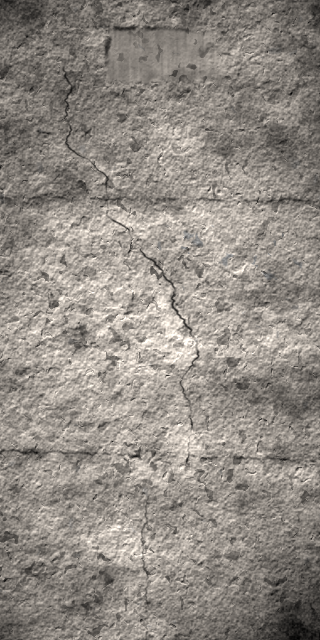
Reproduce this texture procedurally as a WebGL 2 fragment shader.

```glsl
#version 300 es
precision highp float;
// Weathered concrete wall under a soft pool of light: a height field of grains,
// lumps and pits is shaded from above left, then crossed by formwork joints,
// a wandering crack, a shallow recess, grey pebbles and pale mineral stains.

#define LIGHT_LEVEL 0.69
#define LIGHT_FALLOFF 0.32
#define RELIEF 1.75
#define RELIEF_STEP 0.004
#define CAVITY 0.42
#define GRAIN 0.21
#define PIT_DEPTH 0.24
#define STAIN 0.34
#define CRACK_WIDTH 0.0015
#define JOINT_WIDTH 0.0018
#define TINT vec3(1.035, 0.99, 0.94)

uniform vec2 u_resolution;
out vec4 fragColor;

float hash(vec2 p) {
    vec3 q = fract(vec3(p.xyx) * 0.1031);
    q += dot(q, q.yzx + 33.33);
    return fract((q.x + q.y) * q.z);
}

float noise(vec2 p) {
    vec2 i = floor(p), f = fract(p);
    f = f * f * (3.0 - 2.0 * f);
    return mix(mix(hash(i), hash(i + vec2(1, 0)), f.x),
               mix(hash(i + vec2(0, 1)), hash(i + vec2(1, 1)), f.x), f.y);
}

float fbm(vec2 p) {
    float sum = 0.0, amp = 0.5;
    for (int i = 0; i < 4; i++) {
        sum += amp * noise(p);
        p = mat2(1.6, 1.2, -1.2, 1.6) * p + 7.3;
        amp *= 0.5;
    }
    return sum;
}

// Scattered, rotated ovals: one per cell, present with the given chance
float ovals(vec2 p, float freq, float chance, float seed) {
    vec2 cell = floor(p * freq);
    float cover = 0.0;
    for (int j = -1; j <= 1; j++)
    for (int i = -1; i <= 1; i++) {
        vec2 id = cell + vec2(i, j);
        float pick = hash(id + seed);
        if (pick > chance) continue;
        vec2 jitter = vec2(hash(id + seed + 11.0), hash(id + seed + 23.0));
        float size = hash(id + seed + 37.0), turn = 6.283 * hash(id + seed + 51.0);
        vec2 d = mat2(cos(turn), -sin(turn), sin(turn), cos(turn)) * (p * freq - id - jitter);
        float radius = mix(0.12, 0.42, size * size);
        cover = max(cover, 1.0 - smoothstep(0.4, 1.0, length(d * vec2(1.0, 1.5)) / radius));
    }
    return cover;
}

// Ragged displacement at two scales
vec2 warp(vec2 p) {
    vec2 broad = vec2(noise(p * 38.0), noise(p * 38.0 + 17.0)) - 0.5;
    vec2 fine = vec2(noise(p * 95.0 + 5.0), noise(p * 95.0 + 31.0)) - 0.5;
    return p + 0.026 * broad + 0.013 * fine;
}

// Signed distance to the recess, with a slightly ragged outline
float recess(vec2 p) {
    vec2 d = abs(p - vec2(0.523, 1.828)) - vec2(0.175, 0.07);
    return length(max(d, 0.0)) + min(max(d.x, d.y), 0.0) - 0.012 + 0.022 * (fbm(p * 26.0) - 0.5);
}

float height(vec2 p) {
    vec2 w = warp(p);
    float rough = smoothstep(0.32, 0.6, fbm(p * 3.0 + 4.0));
    float h = mix(0.2, 0.6, rough) * noise(w * 24.0) + mix(0.22, 0.42, rough) * noise(w * 52.0 + 9.0);
    h += 0.24 * noise(p * 105.0) + 0.14 * noise(p * 190.0);
    h -= PIT_DEPTH * (ovals(w, 13.0, 0.36, 3.0) + 0.6 * ovals(w, 31.0, 0.25 + 0.25 * rough, 90.0));
    float inside = 1.0 - smoothstep(-0.012, 0.006, recess(p));
    return mix(h, 0.2 * h + 0.33, inside * (1.0 - smoothstep(0.6, 0.74, p.x)));
}

float fall(float top, float bottom, float y) { return 1.0 - smoothstep(bottom, top, y); }

// Horizontal position of the crack at height y
float crackX(float y) {
    float x = 0.21 + 0.13 * fall(1.56, 1.43, y) + 0.06 * fall(1.33, 1.27, y);
    x += 0.14 * fall(1.29, 1.08, y) + 0.07 * fall(1.08, 0.9, y) - 0.05 * fall(0.89, 0.8, y);
    x += 0.03 * fall(0.78, 0.73, y) - 0.14 * fall(0.54, 0.46, y);
    x += 0.024 * (noise(vec2(y * 22.0, 2.0)) - 0.5) + 0.011 * (noise(vec2(y * 70.0, 8.0)) - 0.5);
    return x + 0.005 * (noise(vec2(y * 150.0, 3.0)) - 0.5);
}

void main() {
    vec2 p = gl_FragCoord.xy / u_resolution.x;
    p.y *= 2.0 * u_resolution.x / u_resolution.y;
    float aa = 1.0 / u_resolution.x, y = p.y;

    // Pool of light and broad stains
    vec2 q = (p - vec2(0.5, 0.95)) / vec2(0.75, 1.25);
    float tone = LIGHT_LEVEL - LIGHT_FALLOFF * dot(q, q);
    tone -= 0.2 * (1.0 - smoothstep(0.0, 0.55, length(p - vec2(1.0, 0.0))));
    tone += STAIN * (fbm(p * vec2(4.0, 6.5)) - 0.47);
    tone -= 0.13 * smoothstep(0.52, 0.72, fbm(p * vec2(9.0, 14.0) + 21.0));

    // Relief: slope facing the light, dark hollows, sandy grain
    float h = height(p);
    float slope = h - height(p + RELIEF_STEP * vec2(-0.4, 0.92));
    tone *= 1.0 + RELIEF * clamp(slope, -0.4, 0.2) + CAVITY * clamp(h - 0.52, -0.55, 0.35);
    float sand = 0.6 * noise(p * 200.0 + 40.0) + 0.4 * noise(p * 120.0 + 70.0) - 0.5;
    float smoothed = 1.0 - smoothstep(-0.006, 0.004, recess(p));
    tone += GRAIN * sand * (1.0 - 0.6 * smoothed);
    tone *= 1.0 - 0.5 * smoothstep(0.74, 0.88, noise(warp(p) * 48.0 + 60.0)) * noise(p * 7.0);

    // Recess: fine upright board marks, shadow along its left and upper rim
    tone += smoothed * 0.09 * (noise(p * vec2(150.0, 9.0)) - 0.5);
    float rim = 1.0 - smoothstep(0.001, 0.008 + aa, abs(recess(p)));
    float shaded = 1.0 - smoothstep(0.32, 0.52, p.x - 1.2 * (y - 1.83));
    tone *= 1.0 - 0.65 * rim * shaded * smoothstep(0.2, 0.55, noise(p * 32.0));

    // Joints: broken dark line with a sooty band and a paler strip below
    for (int i = 0; i < 2; i++) {
        float k = float(i);
        float d = y - 1.383 + 0.79 * k + (0.012 + 0.022 * k) * p.x;
        d += 0.007 * (noise(vec2(p.x * 28.0, k)) - 0.5) + 0.006 * (noise(vec2(p.x * 90.0, k)) - 0.5);
        float line = 1.0 - smoothstep(JOINT_WIDTH - aa, JOINT_WIDTH + 1.8 * aa, abs(d));
        tone *= 1.0 - 0.42 * line * smoothstep(0.2, 0.7, noise(vec2(p.x * 45.0, k + 5.0)));
        tone -= 0.2 * exp(-abs(d) * 55.0) * fbm(p * vec2(12.0, 40.0));
        tone += 0.05 * exp(-pow((d + 0.06) * 22.0, 2.0));
    }

    // Pale mineral bloom beside the crack
    float x = crackX(y);
    float bloom = exp(-pow((p.x - x) * 14.0, 2.0)) * smoothstep(0.4, 0.6, y) * fall(1.25, 1.0, y);
    tone += 0.2 * bloom * smoothstep(0.42, 0.62, fbm(p * 20.0));

    // Crack: distance corrected for its lean, with changing width and strength
    float lean = (crackX(y + 0.003) - crackX(y - 0.003)) / 0.006;
    float dist = abs(p.x - x) / sqrt(1.0 + lean * lean);
    float opened = smoothstep(0.84, 0.95, y) * fall(1.25, 1.1, y);
    float wide = CRACK_WIDTH * (0.4 + noise(vec2(y * 22.0, 4.0)) + opened);
    float present = smoothstep(0.06, 0.12, y) * fall(1.82, 1.76, y);
    present *= mix(0.4, 1.0, smoothstep(0.15, 0.5, noise(vec2(y * 34.0, 6.0))));
    present *= 1.0 - smoothstep(0.43, 0.47, y) * fall(0.56, 0.53, y);
    present *= mix(0.6, 1.0, smoothstep(0.45, 0.55, y));
    tone *= 1.0 - 0.75 * present * (1.0 - smoothstep(wide - aa, wide + 1.3 * aa, dist));

    // Cool grey pebbles, mostly right of the upper crack
    float zone = smoothstep(0.4, 0.55, p.x) * smoothstep(1.08, 1.14, y) * fall(1.32, 1.25, y);
    float pebble = ovals(warp(p), 17.0, 0.1 + 0.35 * zone, 140.0) * mix(0.35, 0.8, zone);
    vec3 color = mix(tone * TINT, tone * vec3(0.68, 0.69, 0.7), pebble);
    fragColor = vec4(clamp(color, 0.0, 1.0), 1.0);
}
```
